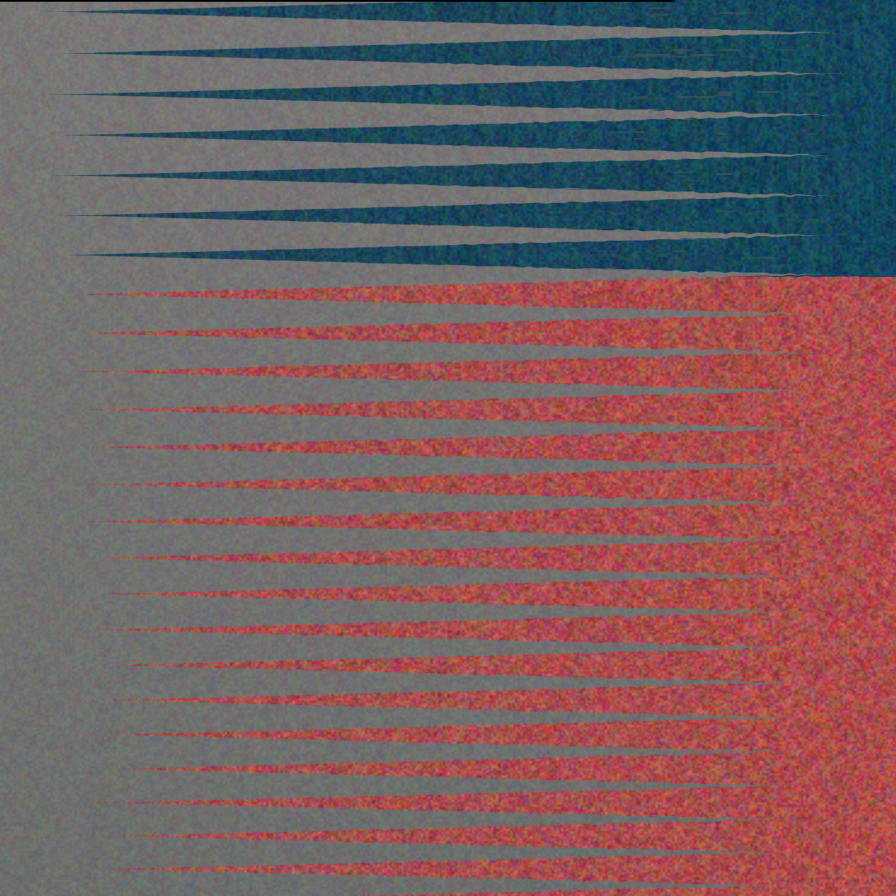
Reproduce this pattern procedurally as a Shadertoy shader.

```glsl
float hash(vec2 p) {
    return fract(sin(dot(p, vec2(12.9898, 78.233))) * 43758.5453);
}

float valueNoise(vec2 p) {
    vec2 cell = floor(p), f = fract(p);
    f = f * f * (3.0 - 2.0 * f);
    return mix(mix(hash(cell), hash(cell + vec2(1, 0)), f.x),
               mix(hash(cell + vec2(0, 1)), hash(cell + vec2(1, 1)), f.x), f.y);
}

// Independent fine grain in each channel, centred on zero
vec3 grain(vec2 p) {
    return vec3(valueNoise(p), valueNoise(p + 61.7), valueNoise(p + 137.3)) - 0.5;
}

void mainImage(out vec4 fragColor, in vec2 fragCoord) {
    vec2 uv = fragCoord / iResolution.xy;
    float aa = 0.8 / iResolution.y;
    float depth = 1.0 - uv.y;

    // Slightly ragged edges towards the right
    float ragged = valueNoise(vec2(uv.x * 110.0, floor(depth * 90.0))) - 0.5;
    float y = depth + ragged * 0.0022 * smoothstep(0.1, 0.9, uv.x);

    // Row coordinate: spikes sit on integers, packed closer downwards
    float row = (0.04655 - sqrt(0.002167 - 0.00086 * (y - 0.013))) / 0.00043;
    float offCentre = 2.0 * abs(fract(row + 0.5) - 0.5);

    // Each spike widens linearly from its left tip until the gaps close
    float tipJitter = 0.02 * (hash(vec2(floor(row + 0.5), 3.0)) - 0.5);
    float leftTip = mix(0.073, 0.122, smoothstep(0.0, 0.9, depth)) + tipJitter;
    float rightTip = mix(0.928, 0.872, depth);
    float width = (uv.x - leftTip) / (rightTip - leftTip);
    float spike = smoothstep(-aa, aa, (width - offCentre) * 0.0205);

    // Grey ground, teal above and red below
    vec3 speckle = grain(uv * 370.0) + 0.6 * grain(uv * 190.0 + 19.0);
    vec3 grey = mix(vec3(0.475, 0.465, 0.465), vec3(0.425, 0.43, 0.425), depth);
    grey += speckle * 0.075;

    vec3 teal = mix(vec3(0.13, 0.28, 0.35), vec3(0.075, 0.275, 0.365), uv.x);
    teal += speckle * vec3(0.10, 0.13, 0.14);
    teal += 0.04 * (valueNoise(uv * vec2(260.0, 22.0)) - 0.5);

    vec3 red = mix(vec3(0.63, 0.315, 0.305), vec3(0.685, 0.295, 0.30), uv.x);
    red += speckle * vec3(0.23, 0.20, 0.20);

    // Thin broken dashes inside the teal spikes
    float dash = valueNoise(vec2(uv.x * 42.0, floor(depth * 384.0) * 1.7));
    float dashZone = smoothstep(0.6, 0.75, uv.x) * (1.0 - smoothstep(0.86, 0.95, uv.x));
    dashZone *= 1.0 - smoothstep(0.12, 0.3, offCentre);
    teal = mix(teal, vec3(0.27, 0.34, 0.34), 0.7 * dashZone * smoothstep(0.68, 0.85, dash));

    vec3 paint = mix(teal, red, smoothstep(-aa, aa, y - 0.309));
    vec3 colour = mix(grey, paint, spike);

    // Dark strip along the top edge
    float strip = (1.0 - smoothstep(0.002 - aa, 0.002 + aa, depth))
                * (1.0 - smoothstep(0.753 - aa, 0.753 + aa, uv.x));
    colour = mix(colour, vec3(0.0), strip);

    fragColor = vec4(clamp(colour, 0.0, 1.0), 1.0);
}
```
